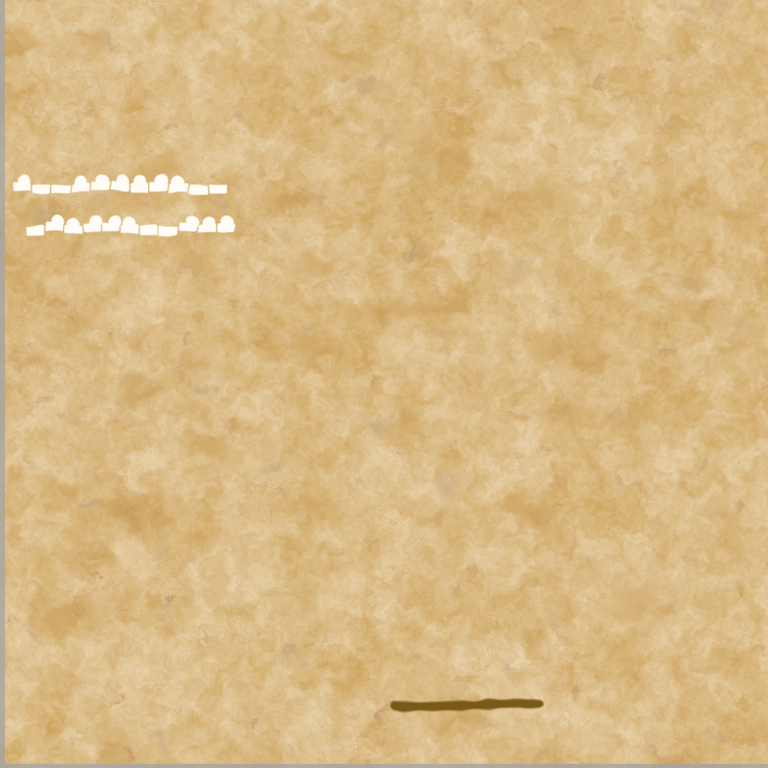
Reproduce this texture procedurally as a WebGL 1 fragment shader.

```glsl
precision highp float;
// Aged parchment: lightly warped value noise in three scales gives the tan
// mottling, with cell-scattered ragged stains, soft creases and grain on top.
// Two rows of chalky white dabs, a dark brush stroke and a grey rim finish it.
uniform vec2 u_resolution;

const vec3 PAPER = vec3(0.858, 0.735, 0.525);
const vec3 TONE_STEP = vec3(0.024, 0.042, 0.071);
const vec3 OCHRE = vec3(0.73, 0.52, 0.20);
const vec3 RUST = vec3(0.72, 0.46, 0.20);
const vec3 MAUVE = vec3(0.66, 0.53, 0.42);
const vec3 CREASE = vec3(0.70, 0.51, 0.28);
const vec3 CHALK = vec3(0.998, 0.99, 0.955);
const vec3 BROWN = vec3(0.46, 0.33, 0.07);
const vec3 RIM = vec3(0.69, 0.66, 0.61);
const float BLOTCH_SCALE = 15.0;
const float FINE_SCALE = 50.0;
const float GRAIN_SCALE = 190.0;
const float STAIN_CELLS = 12.0;
const vec2 RIM_WIDTH = vec2(0.0065, 0.0055);
const float DABS_PER_ROW = 11.0;

float hash(vec2 p) {
  vec3 q = fract(p.xyx * 0.1031);
  q += dot(q, q.yzx + 33.33);
  return fract((q.x + q.y) * q.z);
}

float noise(vec2 p) {
  vec2 i = floor(p), f = fract(p);
  f = f * f * (3.0 - 2.0 * f);
  return mix(mix(hash(i), hash(i + vec2(1, 0)), f.x),
             mix(hash(i + vec2(0, 1)), hash(i + vec2(1, 1)), f.x), f.y);
}

// Centred on zero; roughness is the amplitude ratio between octaves.
float fbm(vec2 p, float roughness) {
  float sum = 0.0, amp = 0.5;
  for (int i = 0; i < 4; i++) {
    sum += amp * (noise(p) - 0.5);
    p = mat2(1.6, 1.2, -1.2, 1.6) * p + 7.3;
    amp *= roughness;
  }
  return sum;
}

// Soft elongated spots, one at most per cell; seed picks the layer.
float stains(vec2 p, float seed, float chance, float size) {
  vec2 cell = floor(p);
  float cover = 0.0;
  for (int y = -1; y <= 1; y++) {
    for (int x = -1; x <= 1; x++) {
      vec2 c = cell + vec2(float(x), float(y));
      vec2 k = c + seed;
      vec2 d = p - c - vec2(hash(k + 31.0), hash(k + 57.0));
      d.y += 0.6 * d.x * (hash(k + 83.0) - 0.5);
      d /= size * mix(vec2(0.6), vec2(1.5, 1.0), hash(k + 11.0));
      cover = max(cover, step(hash(k), chance) * exp(-2.0 * dot(d, d)));
    }
  }
  return cover;
}

float capsule(vec2 p, vec2 a, vec2 b, float r) {
  vec2 ab = b - a;
  return length(p - a - ab * clamp(dot(p - a, ab) / dot(ab, ab), 0.0, 1.0)) - r;
}

// Row of flat-based dabs, some crowned with a round bump.
float dabRow(vec2 p, vec2 start, float pitch, float seed) {
  float d = 1.0;
  for (float i = 0.0; i < DABS_PER_ROW; i++) {
    float r = hash(vec2(i, seed));
    vec2 c = start + vec2((i + 0.5) * pitch, 0.006 * (r - 0.5));
    vec2 q = abs(p - c) - vec2(pitch * 0.38, 0.0035);
    d = min(d, length(max(q, 0.0)) + min(max(q.x, q.y), 0.0) - 0.0022);
    vec2 bump = c + vec2((r - 0.5) * 0.012, 0.007);
    d = min(d, length(p - bump) - 0.0085 * step(0.35, r));
  }
  return d / 1.0;
}

float fill(float d, float softness) {
  float w = max(softness, 0.75 / u_resolution.y);
  return 1.0 - smoothstep(-w, w, d);
}

void main() {
  vec2 uv = gl_FragCoord.xy / u_resolution;
  vec2 wobble = vec2(noise(uv * 55.0), noise(uv * 55.0 + 40.0)) - 0.5;
  vec2 warp = vec2(fbm(uv * 45.0, 0.6), fbm(uv * 45.0 + 25.0, 0.6));

  // Mottled paper tone
  float blotch = fbm(uv * BLOTCH_SCALE + warp * 0.7, 0.6);
  float fine = fbm(uv * FINE_SCALE + warp * 1.6 + 90.0, 0.68);
  float grain = fbm(uv * GRAIN_SCALE + 17.0, 0.8);
  vec3 color = PAPER + TONE_STEP * (3.1 * blotch + 3.3 * fine + 1.15 * grain);

  // Ragged stains
  vec2 cells = (uv + warp * 0.05) * STAIN_CELLS;
  float ragged = clamp(0.75 + 1.8 * fine + 0.5 * grain, 0.0, 1.0);
  color = mix(color, OCHRE, 0.48 * ragged * stains(cells, 5.0, 0.40, 0.32));
  color = mix(color, RUST, 0.40 * ragged * stains(cells * 1.4, 77.0, 0.16, 0.18));
  color = mix(color, MAUVE, 0.38 * ragged * stains(cells * 1.1, 140.0, 0.30, 0.20));
  float streak = capsule(uv + warp * 0.03, vec2(0.46, 0.594), vec2(0.60, 0.605), 0.0);
  color = mix(color, OCHRE, 0.38 * ragged * (1.0 - smoothstep(0.0, 0.020, streak)));

  // Faint broken creases
  float ridge = abs(noise(uv * 46.0 + warp * 3.0) - 0.5);
  float patches = smoothstep(0.45, 0.85, noise(uv * 30.0 + 60.0));
  color = mix(color, CREASE, 0.20 * patches * (1.0 - smoothstep(0.0, 0.07, ridge)));

  // White dabs, brush stroke and rim
  vec2 rough = uv + wobble * 0.004;
  float dabs = min(dabRow(rough, vec2(0.016, 0.756), 0.0255, 3.0),
                   dabRow(rough, vec2(0.033, 0.702), 0.0248, 8.0));
  color = mix(color, CHALK, fill(dabs, 0.0014));
  float stroke = capsule(rough, vec2(0.515, 0.080), vec2(0.702, 0.084), 0.0058);
  color = mix(color, BROWN, 0.95 * fill(stroke, 0.0022));
  vec2 edge = uv - RIM_WIDTH;
  color = mix(color, RIM + 0.05 * blotch, fill(min(edge.x, edge.y), 0.0008));

  gl_FragColor = vec4(clamp(color, 0.0, 1.0), 1.0);
}
```
